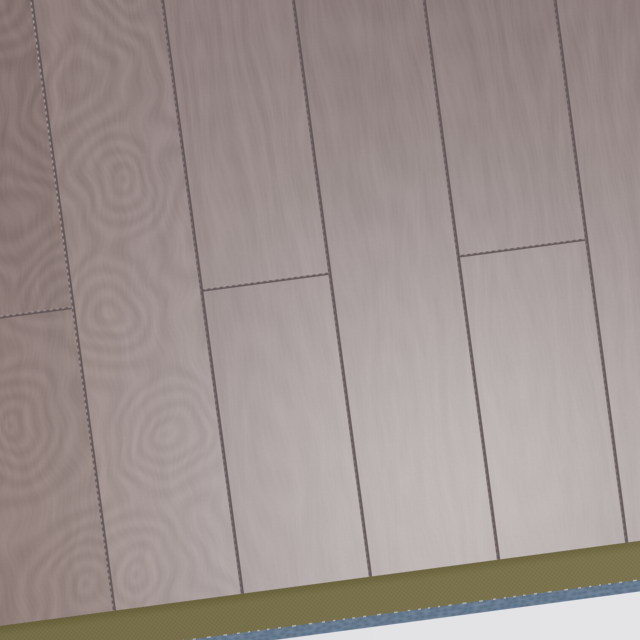
Give the GLSL for this texture, as a three.js fragment shader.

```glsl
// Slanted wood plank floor with staggered end joints, ending at an underlay, a blue film and a white border.
varying vec2 vUv;

const float PLANK_WIDTH = 0.2044;
const float JOINT_AT = 0.496;
const float FLOOR_END = 0.978;
const float UNDERLAY_END = 1.039;
const float FILM_END = 1.057;
const float SOFT = 0.0013;

const vec3 WOOD_DARK = vec3(0.525, 0.465, 0.46);
const vec3 WOOD_LIT = vec3(0.755, 0.73, 0.725);
const vec3 SEAM_DARK = vec3(0.36, 0.315, 0.32);
const vec3 SEAM_GLINT = vec3(0.76, 0.71, 0.7);
const vec3 UNDERLAY = vec3(0.47, 0.44, 0.295);
const vec3 FILM = vec3(0.39, 0.465, 0.545);
const vec3 BORDER = vec3(0.89, 0.89, 0.9);

float hash(vec2 p) {
  return fract(sin(dot(p, vec2(127.1, 311.7))) * 43758.5);
}

vec2 hash2(vec2 p) {
  return vec2(hash(p), hash(p + 19.7));
}

// Smoothly blended distance to the nearest scattered point.
float cellular(vec2 p, float sharpness) {
  vec2 cell = floor(p);
  float sum = 0.0;
  for (int j = -1; j <= 1; j++) {
    for (int i = -1; i <= 1; i++) {
      vec2 id = cell + vec2(float(i), float(j));
      float d = length(id + 0.15 + 0.7 * hash2(id) - p);
      sum += exp(-sharpness * d);
    }
  }
  return -log(sum) / sharpness;
}

float past(float value, float edge) {
  return smoothstep(edge - SOFT, edge + SOFT, value);
}

float band(float distance, float halfWidth) {
  return 1.0 - past(abs(distance), halfWidth);
}

// Growth rings around stretched cells, broad streaks and fine pores.
float woodGrain(vec2 p, vec2 seed, float figured) {
  float stretch = mix(0.55, 2.1, figured);
  vec2 q = vec2(p.x, p.y * stretch) + 7.0 * hash2(seed);
  q.x += 0.05 * sin(q.y * 5.0 + 2.0 * sin(q.x * 4.0));
  q.x += 0.018 * sin(q.y * 17.0 + q.x * 9.0);
  float rings = sin(58.0 * cellular(q, 9.0) + 1.5 * sin(q.y * 3.0 + q.x * 7.0));
  float streaks = sin(q.x * 23.0 + sin(q.y * 2.0)) + 0.6 * sin(q.x * 51.0 + 2.0 * sin(q.y * 3.0));
  float pores = cellular(vec2(q.x * 30.0, p.y * 7.0), 12.0) - 0.3;
  return rings * mix(0.008, 0.017, figured) + streaks * 0.006 + pores * 0.035;
}

// Dark groove with a beaded glint along one side.
vec3 groove(vec3 base, float offset, float along, float halfWidth, float glint) {
  float beads = 0.5 + 0.5 * sin(along * 650.0);
  vec3 color = mix(base, SEAM_DARK, 0.88 * band(offset, halfWidth));
  return mix(color, SEAM_GLINT, glint * beads * band(offset + 0.0015, 0.0012));
}

vec3 floorColor(vec2 uv, float column, float along) {
  float id = floor(column);
  float odd = mod(id, 2.0);
  vec2 plank = vec2(id, odd * step(JOINT_AT, along));
  float figured = 1.0 - step(0.5, id);

  // Broad sheen, warmer and darker toward the left.
  vec2 sheen = (uv - vec2(0.74, 0.2)) / vec2(0.57, 0.56);
  float light = exp(-dot(sheen, sheen));
  float left = 1.0 - smoothstep(0.0, 0.38, uv.x);
  vec3 color = mix(WOOD_DARK, WOOD_LIT, light);
  color += left * (1.0 - 0.6 * uv.y) * vec3(0.015, -0.002, -0.016);
  color += 0.022 * (hash(plank + 3.1) - 0.5) - 0.02 * step(id, -0.5);

  vec2 local = vec2(fract(column), along / PLANK_WIDTH * 0.45);
  color += woodGrain(local, plank, figured) * (1.0 - 0.6 * light);
  color += 0.012 * (cellular(uv * 190.0, 10.0) - 0.3);

  // End joints on alternate planks, then the long seams.
  float glint = mix(0.28, 0.75, left);
  vec3 jointed = groove(color, (along - JOINT_AT) * 0.99, uv.x, 0.0019, 0.5);
  color = mix(color, jointed, odd);
  float seam = (fract(column + 0.5) - 0.5) * PLANK_WIDTH * 0.99;
  return groove(color, seam, along, 0.0025, glint);
}

void main() {
  // Plank axes: column counts planks, along runs down their length.
  float down = 1.0 - vUv.y;
  float column = (vUv.x - 0.0495 - 0.1355 * down) / (PLANK_WIDTH - 0.0008 * down);
  float along = down + 0.133 * vUv.x;

  vec3 color = floorColor(vUv, column, along);

  // Woven underlay, shaded where it meets the planks.
  float weave = sin(column * 190.0) * sin(along * 900.0);
  float shade = 1.0 - smoothstep(0.0, 0.018, along - FLOOR_END);
  vec3 underlay = UNDERLAY + 0.014 * weave - 0.05 * shade + 0.025 * (vUv.x - 0.5);
  color = mix(color, underlay, past(along, FLOOR_END));

  // Mottled film with a flecked upper edge.
  float mottle = cellular(vec2(vUv.x * 90.0, along * 160.0), 9.0) - 0.3;
  float flecks = smoothstep(0.55, 0.9, sin(vUv.x * 330.0 + 2.0 * sin(vUv.x * 47.0)));
  color = mix(color, FILM + 0.12 * mottle, past(along, UNDERLAY_END));
  color = mix(color, BORDER, 0.55 * flecks * band(along - UNDERLAY_END, 0.0012));

  vec3 border = BORDER + 0.015 * (vUv.x - 0.7);
  color = mix(color, border, past(along, FILM_END));
  gl_FragColor = vec4(color, 1.0);
}
```
